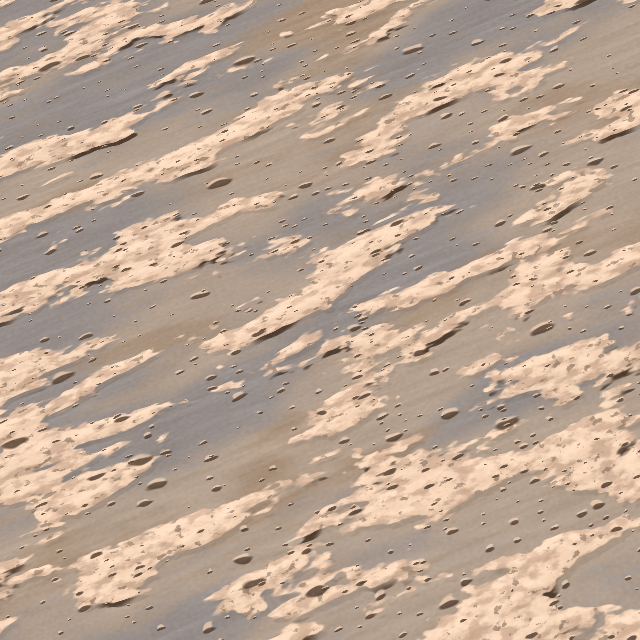
Write a three.js fragment shader that draws this texture.

```glsl
varying vec2 vUv;

const vec3 SAND = vec3(0.71, 0.63, 0.56);
const vec3 COOL_SAND = vec3(0.59, 0.555, 0.54);
const vec3 BROWN = vec3(0.65, 0.55, 0.46);
const vec3 TAN_ROCK = vec3(0.83, 0.70, 0.60);
const vec3 PALE_ROCK = vec3(0.97, 0.84, 0.73);
const vec3 SHADOW = vec3(0.30, 0.23, 0.18);

vec2 hash2(vec2 p) {
  vec3 a = fract(vec3(p.xyx) * vec3(0.1031, 0.1030, 0.0973));
  a += dot(a, a.yzx + 33.33);
  return fract((a.xx + a.yz) * a.zy);
}

float gradientDot(vec2 cell, vec2 offset) {
  return dot(hash2(cell) * 2.0 - 1.0, offset);
}

// Gradient noise centred on zero
float noise(vec2 p) {
  vec2 i = floor(p);
  vec2 f = p - i;
  vec2 u = f * f * f * (f * (f * 6.0 - 15.0) + 10.0);
  vec2 e = vec2(1.0, 0.0);
  float low = mix(gradientDot(i, f), gradientDot(i + e, f - e), u.x);
  float high = mix(gradientDot(i + e.yx, f - e.yx), gradientDot(i + 1.0, f - 1.0), u.x);
  return mix(low, high, u.y);
}

float fbm(vec2 p) {
  float sum = 0.0;
  float amp = 1.0;
  for (int i = 0; i < 5; i++) {
    sum += amp * noise(p);
    p = mat2(0.96, 0.28, -0.28, 0.96) * p * 2.03 + 17.3;
    amp *= 0.5;
  }
  return sum;
}

// Axes along and across the slope, with bands narrowing uphill
vec2 slopeCoords(vec2 uv, float angle) {
  float c = cos(angle);
  float s = sin(angle);
  vec2 q = vec2(c * uv.x + s * uv.y, c * uv.y - s * uv.x);
  q.y *= 1.0 + 0.4 * q.y;
  return q;
}

// Height of the bedrock above the sand
float outcrop(vec2 q) {
  q += vec2(0.03, 0.008) * noise(q * vec2(9.0, 16.0) + 4.7);
  float slabs = fbm(q * vec2(3.6, 13.0) + 31.0);
  float ragged = noise(q * vec2(24.0, 62.0)) + 0.6 * noise(q * vec2(60.0, 120.0));
  return slabs + 0.15 * ragged - 0.10;
}

vec3 sandColor(vec2 q, vec2 uv) {
  float drift = fbm(q * vec2(2.0, 6.0) + 71.0);
  float streak = fbm(q * vec2(7.0, 75.0) + 12.0);
  float cool = smoothstep(-0.05, 0.45, drift + 0.32 * (uv.y - uv.x) + 0.09 + 0.25 * streak);
  float warm = smoothstep(0.05, 0.4, fbm(q * vec2(3.0, 9.0) + 53.0));
  vec3 color = mix(SAND, BROWN, 0.75 * warm);
  color = mix(color, COOL_SAND, cool);
  return color + 0.06 * streak;
}

vec3 rockColor(vec2 q, float height) {
  float grain = fbm(q * vec2(28.0, 65.0) + 9.0);
  float pits = smoothstep(0.24, 0.42, fbm(q * vec2(48.0, 85.0) + 83.0));
  float pale = smoothstep(-0.22, 0.25, grain + 0.6 * height);
  vec3 color = mix(TAN_ROCK, PALE_ROCK, pale);
  return mix(color, BROWN * 0.88, 0.7 * pits);
}

// Scattered stones: x is the lit chip, y the dark shade under it
vec2 stones(vec2 q, vec2 density, float share) {
  vec2 g = q * density;
  vec2 cell = floor(g);
  vec2 pick = hash2(cell + 5.0);
  vec2 center = 0.35 + 0.3 * hash2(cell + 41.0);
  vec2 d = g - cell - center;
  d += 0.14 * vec2(noise(g * 3.0), noise(g * 3.0 + 19.0));
  float size = mix(0.09, 0.24, pick.y * pick.y);
  float present = step(pick.x, share);
  float chip = 1.0 - smoothstep(size * 0.6, size, length(d - vec2(0.0, 0.12)));
  float shade = 1.0 - smoothstep(size * 0.6, size, length(d * vec2(0.85, 1.2)));
  return present * vec2(chip, shade);
}

void main() {
  vec2 q = slopeCoords(vUv, 0.38);
  float height = outcrop(q);
  float rock = smoothstep(-0.025, 0.035, height);

  // Bedrock emerging from wind-swept sand
  vec3 color = mix(sandColor(q, vUv), rockColor(q, height), rock);

  // Relief and occasional deep shade under ledges
  float above = outcrop(q + vec2(-0.004, 0.010));
  float relief = clamp(height - above, -0.25, 0.25);
  color += 0.20 * relief * rock;
  float ledge = smoothstep(0.0, 0.07, above) * (1.0 - rock);
  float sparse = smoothstep(0.10, 0.26, noise(q * vec2(8.0, 19.0) + 27.0));
  color = mix(color, SHADOW, ledge * (0.12 + 0.85 * sparse));

  // Loose stones in three sizes
  for (int i = 0; i < 3; i++) {
    float scale = exp2(float(i) * 0.8);
    vec2 stone = stones(q + float(i) * 3.7, vec2(11.0, 24.0) * scale, 0.17);
    color = mix(color, PALE_ROCK, 0.7 * stone.x);
    color = mix(color, SHADOW, 0.8 * stone.y);
  }

  // Fine surface grain
  color += 0.035 * noise(q * vec2(130.0, 210.0));
  gl_FragColor = vec4(clamp(color, 0.0, 1.0), 1.0);
}
```
